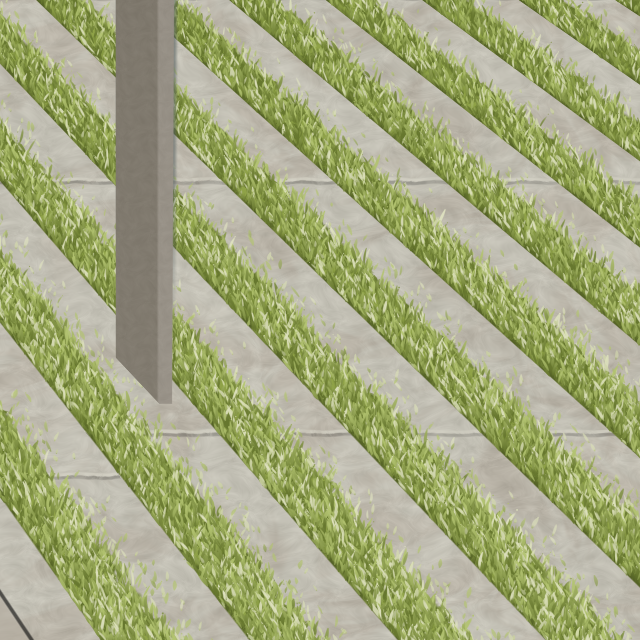
A three.js fragment shader for this texture:

```glsl
// Diagonal paving slabs divided by strips of grass, seen in perspective, with a metal post.
// Strips are evenly spaced rays from a vanishing point; two sizes of bent blades are
// scattered on a jittered grid, and layered sines mottle the stone.
#define VANISH vec2(-1.863, 2.868) // where the strips converge
#define FIRST_RAY 0.704            // ray of the lowest strip edge
#define RAY_PITCH 0.0807           // spacing of the rays
#define GRASS_WIDTH 0.47           // rooted share of each repeat
#define JOINT_DEPTH 0.393          // inverse distance of a slab joint
#define JOINT_PITCH 0.072
#define BLADE_CELLS 100.0          // blade grid cells across
#define BLADE_LENGTH 0.026
#define BLADE_WIDTH 0.0027
#define PALE_SHARE 0.24            // share of bleached blades
#define SOFT 0.0012                // edge smoothing

varying vec2 vUv;

const vec3 STONE = vec3(0.765, 0.755, 0.71);
const vec3 STONE_WARM = vec3(0.70, 0.67, 0.62);
const vec3 STONE_PALE = vec3(0.84, 0.83, 0.78);
const vec3 GRASS_DEEP = vec3(0.40, 0.465, 0.18);
const vec3 GRASS_MID = vec3(0.56, 0.635, 0.28);
const vec3 GRASS_LIGHT = vec3(0.70, 0.765, 0.44);
const vec3 GRASS_PALE = vec3(0.88, 0.89, 0.76);
const vec3 POST_FRONT = vec3(0.515, 0.49, 0.445);
const vec3 POST_SIDE = vec3(0.605, 0.58, 0.54);

float hash(vec2 p) {
  return fract(sin(dot(p, vec2(127.1, 311.7))) * 43758.5);
}

// Warped sines of rising frequency, about -1 to 1
float mottle(vec2 p) {
  float sum = 0.0, amp = 0.6;
  for (int i = 0; i < 5; i++) {
    p = mat2(0.8, 0.6, -0.6, 0.8) * p * 1.7 + sin(p.yx * 1.1 + 2.0);
    sum += amp * sin(p.x) * sin(p.y);
    amp *= 0.7;
  }
  return sum;
}

// Strip coordinate: each whole number is the crisp lower edge of a strip
float stripAt(vec2 p) {
  return ((p.x - VANISH.x) / (VANISH.y - p.y) - FIRST_RAY) / RAY_PITCH;
}

vec3 paving(vec2 p, float strip) {
  float depth = 1.0 / (VANISH.y - p.y);
  float row = (depth - JOINT_DEPTH) / JOINT_PITCH + 0.14 * step(strip, 1.0);
  float tint = hash(floor(vec2(strip, row + 20.0)));
  float stain = mottle(p * vec2(11.0, 18.0));
  float grain = mottle(p * vec2(50.0, 80.0) + 7.0);
  vec3 color = mix(STONE, STONE_WARM, smoothstep(-0.3, 0.9, stain + 0.3 * tint) * 0.65);
  color += 0.035 * grain + 0.02 * (tint - 0.5);
  // Joint: worn pale lip over a thin shadow
  float across = (fract(row + 0.5) - 0.5) * JOINT_PITCH / (depth * depth);
  across += 0.001 * sin(p.x * 90.0) + 0.001 * grain;
  float worn = 0.65 + 0.35 * smoothstep(-0.3, 0.3, mottle(p * 30.0));
  float lip = 1.0 - smoothstep(0.001, 0.004, abs(across - 0.002));
  float gap = 1.0 - smoothstep(0.001, 0.004, abs(across + 0.003));
  color = mix(color, STONE_PALE, 0.7 * lip * worn);
  color *= 1.0 - 0.2 * gap * worn;
  // Plain border beyond the lowest strip
  float border = strip + 0.46;
  color = mix(color, STONE_WARM, 0.65 * (1.0 - smoothstep(-0.03, 0.0, border)));
  return color * (1.0 - 0.6 * (1.0 - smoothstep(0.006, 0.024, abs(border))));
}

vec3 grassBed(vec3 color, vec2 p, float strip) {
  float f = fract(strip);
  float ragged = f + 0.06 * mottle(p * 34.0);
  float bed = 1.0 - smoothstep(GRASS_WIDTH - 0.02, GRASS_WIDTH + 0.03, ragged);
  bed *= smoothstep(0.0, 0.02, f) * step(0.0, strip);
  vec3 soil = mix(GRASS_DEEP, GRASS_MID, clamp(0.4 + mottle(p * vec2(95.0, 50.0)), 0.0, 1.0));
  return mix(color, soil * mix(0.8, 1.0, smoothstep(0.0, 0.1, f)), bed);
}

// One layer of blades; smaller scale gives shorter, denser ones
vec3 blades(vec3 color, vec2 p, float scale, float seed) {
  float cells = BLADE_CELLS / scale;
  vec2 cell = floor(p * cells);
  // Back to front, so near blades overlap far ones
  for (int j = 1; j >= -4; j--) {
    for (int i = -2; i <= 2; i++) {
      vec2 id = cell + vec2(float(i), float(j)) + seed;
      float pick = hash(id + 5.3), tone = hash(id + 17.9), spread = hash(id + 63.7);
      vec2 root = (id - seed + vec2(hash(id), hash(id + 31.4))) / cells;
      float strip = stripAt(root), f = fract(strip);
      float fringe = 0.36 * pow(spread, 5.0);
      if (strip < 0.0 || f < 0.008 || f > GRASS_WIDTH + fringe) continue;
      float loose = smoothstep(GRASS_WIDTH, GRASS_WIDTH + 0.08, f);
      float near = scale * (1.15 - 0.35 * root.y);
      float size = BLADE_LENGTH * near * mix(0.4, 1.15, pick) * (1.0 - 0.45 * loose);
      vec2 axis = size * vec2(mix(-0.75, 0.5, hash(id + 72.1)), 1.0);
      vec2 d = p - root;
      float t = clamp(dot(d, axis) / dot(axis, axis), 0.0, 1.0);
      d.x -= (hash(id + 8.6) - 0.5) * size * 0.7 * t * t;
      // Slender at both ends
      float width = BLADE_WIDTH * near * mix(0.6, 1.2, tone) * (0.4 + 2.4 * t * (1.0 - t));
      float cover = 1.0 - smoothstep(width - SOFT, width + SOFT, length(d - axis * t));
      float light = 1.05 * hash(id + 90.5) + 0.3 * (t - 0.5) + 0.5 * (f - 0.2) + 0.3 * loose;
      vec3 blade = mix(GRASS_DEEP, GRASS_LIGHT, clamp(light, 0.0, 1.0));
      float pale = step(1.0 - PALE_SHARE - 0.25 * loose, hash(id + 47.2));
      blade = mix(blade, GRASS_PALE, pale * smoothstep(-0.1, 0.3, t) * mix(0.5, 1.0, pick));
      color = mix(color, blade, cover * (0.92 - 0.25 * loose));
    }
  }
  return color;
}

vec3 post(vec3 color, vec2 p) {
  float foot = max(0.44 - 1.06 * (p.x - 0.182), 0.369);
  float right = 0.267 + 0.005 * p.y;
  float above = smoothstep(-SOFT, SOFT, p.y - foot);
  float inside = smoothstep(-SOFT, SOFT, p.x - 0.181) * above;
  float shade = inside * (1.0 - smoothstep(right, right + 0.008, p.x));
  color = mix(color, vec3(0.34, 0.38, 0.38), 0.6 * shade * smoothstep(0.4, 0.8, p.y));
  vec3 metal = mix(POST_FRONT, POST_SIDE, smoothstep(0.244, 0.249, p.x));
  metal += 0.014 * mottle(p * 110.0) - 0.02 * p.y;
  return mix(color, metal, inside * (1.0 - smoothstep(right - SOFT, right + SOFT, p.x)));
}

void main() {
  float strip = stripAt(vUv);
  vec3 color = grassBed(paving(vUv, strip), vUv, strip);
  color = blades(color, vUv, 1.0, 0.0);
  color = blades(color, vUv, 0.75, 211.0);
  gl_FragColor = vec4(post(color, vUv), 1.0);
}
```
